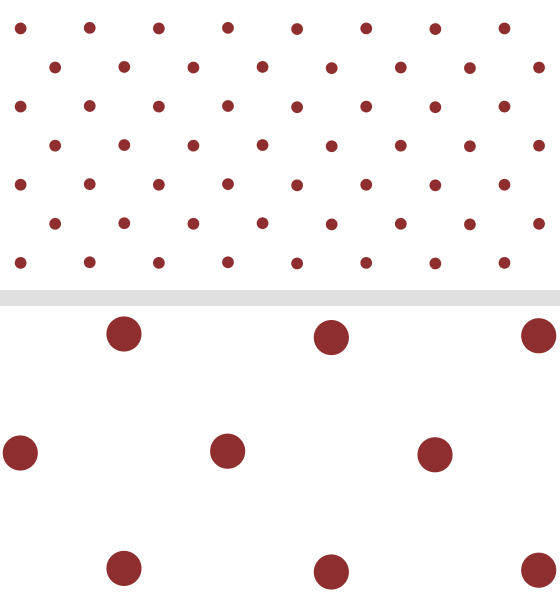
Top: the whole. Bottom: its middle third, enlarged.
A WebGL 1 fragment shader for this pattern:

```glsl
precision highp float;
// Staggered rows of small dark red dots on white, with slight column drift.

uniform vec2 u_resolution;

// Lengths are fractions of the canvas width, measured from the top left.
const vec2 FIRST_DOT = vec2(0.0368, 0.0508);
const vec2 SPACING = vec2(0.12344, 0.06977);
const float DOT_RADIUS = 0.01045;
const float DRIFT = 0.00107;
const float DRIFT_COLUMN = 4.0;
const vec3 PAPER = vec3(1.0);
const vec3 DOT_COLOR = vec3(0.56, 0.18, 0.18);

// Downward shift of a column: odd ones sit higher, the right half lower.
float columnDrift(float column) {
  return DRIFT * (step(DRIFT_COLUMN, column) - mod(column, 2.0));
}

// Signed distance to the nearest dot of the staggered lattice.
float dotDistance(vec2 p) {
  vec2 q = p - FIRST_DOT;
  float row = floor(q.y / SPACING.y + 0.5);
  q.x -= 0.5 * SPACING.x * mod(row, 2.0);
  float column = floor(q.x / SPACING.x + 0.5);
  vec2 center = vec2(column, row) * SPACING;
  center.y += columnDrift(column);
  return length(q - center) - DOT_RADIUS;
}

void main() {
  float pixel = 1.0 / u_resolution.x;
  vec2 p = vec2(gl_FragCoord.x, u_resolution.y - gl_FragCoord.y) * pixel;

  // One pixel wide antialiased edge
  float coverage = clamp(0.5 - dotDistance(p) / pixel, 0.0, 1.0);
  gl_FragColor = vec4(mix(PAPER, DOT_COLOR, coverage), 1.0);
}
```
